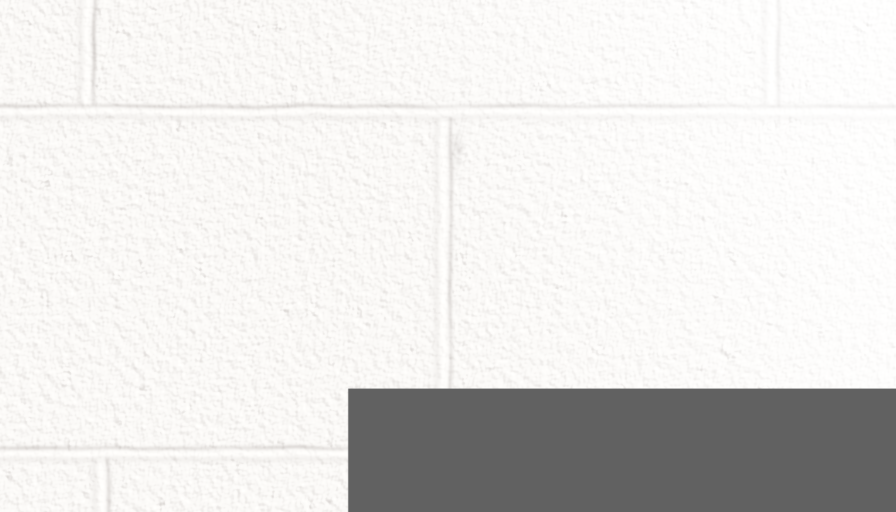
Give the GLSL for this texture, as a WebGL 1 fragment shader.

```glsl
precision highp float;

uniform vec2 u_resolution;

// Lengths are fractions of the canvas height
const vec2 BLOCK = vec2(1.335, 0.667);
const vec2 JOINT_ORIGIN = vec2(0.200, 0.115);
const float TOP_ROW_SLIP = -0.028;
const vec2 JOINT_HALF = vec2(0.018, 0.015);
const float EDGE_WIDTH = 0.0045;
const float EDGE_WANDER = 0.005;
const vec2 LIGHT_STEP = vec2(0.0032, 0.0032);
const float GRAIN_DARK = 2.3;
const float GRAIN_LIGHT = 0.8;
const float PIT_DEPTH = 2.6;
const vec2 CHIP_CENTER = vec2(0.893, 0.710);
const vec2 CHIP_SIZE = vec2(0.010, 0.030);
const vec2 PANEL_CORNER = vec2(0.680, 0.241);

const vec3 PAINT = vec3(0.982, 0.976, 0.967);
const vec3 SHADE = vec3(0.930, 0.920, 0.910);
const vec3 GLOW = vec3(0.997, 0.996, 0.994);
const vec3 PANEL = vec3(0.380);

vec2 gradientAt(vec2 cell) {
    vec2 q = vec2(dot(cell, vec2(127.1, 311.7)), dot(cell, vec2(269.5, 183.3)));
    return 2.0 * fract(sin(q) * 43758.5) - 1.0;
}

float gradientNoise(vec2 p) {
    vec2 i = floor(p);
    vec2 f = fract(p);
    vec2 u = f * f * f * (f * (f * 6.0 - 15.0) + 10.0);
    float a = dot(gradientAt(i), f);
    float b = dot(gradientAt(i + vec2(1.0, 0.0)), f - vec2(1.0, 0.0));
    float c = dot(gradientAt(i + vec2(0.0, 1.0)), f - vec2(0.0, 1.0));
    float d = dot(gradientAt(i + 1.0), f - 1.0);
    return mix(mix(a, b, u.x), mix(c, d, u.x), u.y);
}

// Rough masonry surface, coarse to fine
float surfaceHeight(vec2 p) {
    float height = 0.0;
    float frequency = 44.0;
    float amplitude = 0.55;
    for (int i = 0; i < 3; i++) {
        height += amplitude * gradientNoise(p * frequency + float(i) * 17.3);
        frequency *= 1.85;
        amplitude *= 0.85;
    }
    return height;
}

float ridge(float d, float width) {
    return exp(-d * d / (width * width));
}

// Darkness across a recessed joint: sharp shadow on the positive side
float jointShade(float d, float halfWidth, float wear) {
    float shadow = 1.7 * wear * ridge(d - halfWidth * 0.7, EDGE_WIDTH);
    float softEdge = 0.6 * ridge(d + halfWidth * 0.8, EDGE_WIDTH * 1.5);
    float bed = 0.35 * ridge(d + halfWidth * 0.1, halfWidth * 0.45);
    return shadow + softEdge - bed;
}

void main() {
    vec2 p = gl_FragCoord.xy / u_resolution.y;
    float pixel = 1.0 / u_resolution.y;

    // Running bond, with joints that wander slightly
    vec2 wander = EDGE_WANDER * vec2(gradientNoise(p * 13.0), gradientNoise(p * 11.0 + 40.0));
    vec2 w = p + wander - JOINT_ORIGIN;
    float row = floor(w.y / BLOCK.y) + 1.0;
    w.x -= 0.5 * BLOCK.x * row + TOP_ROW_SLIP * step(2.0, row);
    vec2 d = (fract(w / BLOCK + 0.5) - 0.5) * BLOCK;

    float wear = 0.9 + 0.9 * gradientNoise(p * 8.0 + 9.0);
    float insideCourse = smoothstep(JOINT_HALF.y * 0.5, JOINT_HALF.y, abs(d.y));
    float joints = jointShade(d.y, JOINT_HALF.y, wear);
    joints += insideCourse * jointShade(d.x, JOINT_HALF.x, wear);

    // Grain lit from the upper right, smoother in the joints
    float relief = surfaceHeight(p + LIGHT_STEP) - surfaceHeight(p - LIGHT_STEP * 0.4);
    float jointBed = max(ridge(d.y, JOINT_HALF.y * 0.8),
                         insideCourse * ridge(d.x, JOINT_HALF.x * 0.8));
    float grain = GRAIN_DARK * max(relief, 0.0) + GRAIN_LIGHT * min(relief, 0.0);
    grain *= 1.0 - 0.55 * jointBed;

    // Scattered pits and one chipped edge
    float pitArea = smoothstep(0.18, 0.45, gradientNoise(p * 27.0 + 71.0));
    float pits = PIT_DEPTH * pitArea * max(relief, 0.0) * (1.0 - jointBed);
    vec2 c = (p - CHIP_CENTER) / CHIP_SIZE;
    float chip = exp(-dot(c, c)) * (1.0 + 3.0 * gradientNoise(p * 80.0 + 5.0));

    // Brightness washes out towards the upper right
    float glow = smoothstep(0.70, 1.90, 0.85 * p.x + 0.35 * p.y);
    float darkness = (grain + pits + joints + 1.3 * max(chip, 0.0)) * (1.0 - 0.62 * glow);
    vec3 color = mix(PAINT, GLOW, glow) - (PAINT - SHADE) * darkness;

    // Flat panel in the lower right
    vec2 cover = smoothstep(-pixel, pixel, vec2(p.x - PANEL_CORNER.x, PANEL_CORNER.y - p.y));
    color = mix(color, PANEL, cover.x * cover.y);

    gl_FragColor = vec4(clamp(color, 0.0, 1.0), 1.0);
}
```
